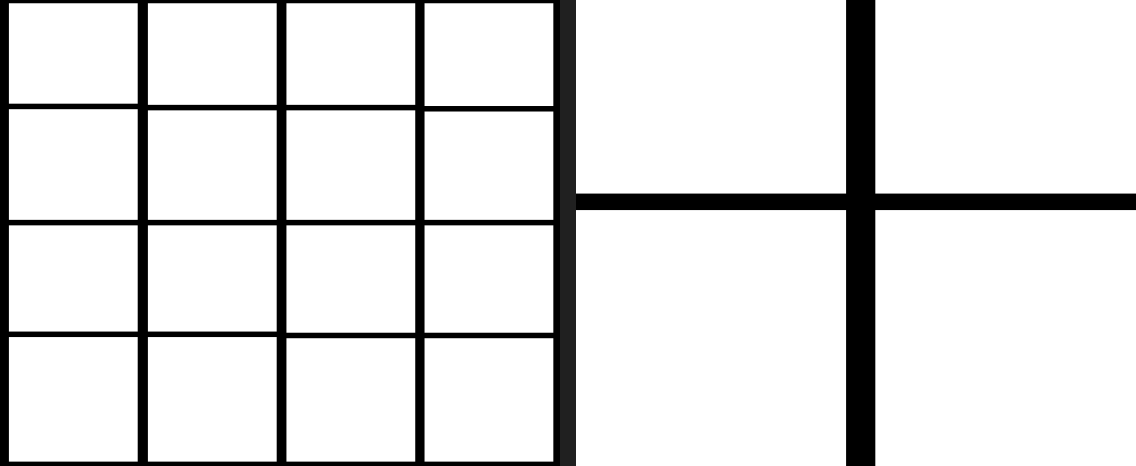
Left, the full canvas; right, a detail of the centre.
Reproduce this pattern procedurally as a Shadertoy shader.

```glsl
const float COLUMNS = 4.0;
const float FIRST_CENTRE = 0.1309;   // middle of the leftmost column
const float COLUMN_PITCH = 0.2486;
const float PITCH_SHRINK = 0.0004;   // columns draw slightly closer to the right
const float PANE_HALF_WIDTH = 0.1150;
const float BAR_HALF_HEIGHT = 0.0059;
const float STEP_DOWN = 0.0025;      // drop of a bar between uneven columns
const int BARS = 5;
const float BAR_HEIGHTS[BARS] = float[BARS](0.0035, 0.2826, 0.5223, 0.7716, 0.9989);
const vec3 BAR_COLOUR = vec3(0.0);
const vec3 PANE_COLOUR = vec3(1.0);

// Coverage of a shape from its signed distance in pixels
float coverage(float distancePx) {
    return clamp(0.5 - distancePx, 0.0, 1.0);
}

float columnCentre(float column) {
    return FIRST_CENTRE + column * (COLUMN_PITCH - PITCH_SHRINK * column);
}

// Two of the crossbars step down unevenly from left to right
float barHeight(int bar, float column) {
    float steps = 0.0;
    if (bar == 1) steps = floor(column * 0.5);
    if (bar == 3) steps = floor((column + 1.0) * 0.5);
    return BAR_HEIGHTS[bar] - steps * STEP_DOWN;
}

void mainImage(out vec4 fragColor, in vec2 fragCoord) {
    vec2 uv = fragCoord / iResolution.xy;
    float column = clamp(floor(uv.x * COLUMNS), 0.0, COLUMNS - 1.0);

    // Upright strips of panes
    float sideDistance = abs(uv.x - columnCentre(column)) - PANE_HALF_WIDTH;
    float pane = coverage(sideDistance * iResolution.x);

    // Crossbars cut each strip into panes
    for (int bar = 0; bar < BARS; bar++) {
        float barDistance = abs(uv.y - barHeight(bar, column)) - BAR_HALF_HEIGHT;
        pane *= 1.0 - coverage(barDistance * iResolution.y);
    }

    fragColor = vec4(mix(BAR_COLOUR, PANE_COLOUR, pane), 1.0);
}
```
